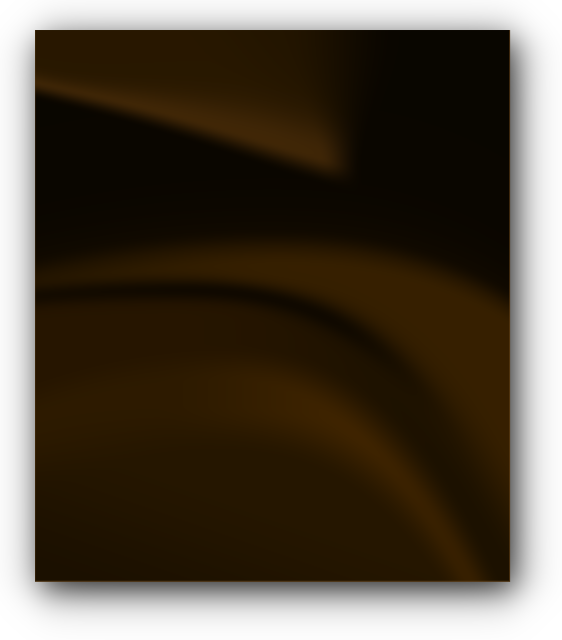
Give the GLSL for this background, as a Shadertoy shader.

```glsl
// Curve with a rounded crest, falling away differently on each side
float arch(float x, vec2 crest, float left, float right, float cubic) {
    float d = x - crest.x;
    return crest.y - d * d * (d < 0.0 ? left : right + cubic * d);
}

// Soft step: 0 below the curve, 1 above it
float above(float height, float softness) {
    return smoothstep(-softness, softness, height);
}

float bump(float d, float width) {
    return exp(-d * d / (width * width));
}

// Approximate Gaussian integral, for the blurred box edge
vec2 blurStep(vec2 d) {
    return 1.0 / (1.0 + exp(-1.702 * d / 0.0286));
}

// Silk folds, q runs from 0 to 1 across the panel
vec3 silk(vec2 q) {
    float x = q.x, y = q.y;
    float crestTop = y - arch(x, vec2(0.5, 0.607), 0.2, 0.25, 0.38);
    float crease = y - arch(x, vec2(0.3, 0.529), 0.12, 0.227, 0.875);
    float foldTop = y - arch(x, vec2(0.4, 0.398), 0.38, 0.75, 1.05);
    float foldBottom = y - arch(x, vec2(0.4, 0.275), 0.3, 0.3, 1.65);
    float steep = smoothstep(0.4, 1.0, x);

    // Dark hollow with a faint glow over the middle fold
    vec3 color = vec3(0.037, 0.022, 0.0);
    color += vec3(0.05, 0.028, 0.0) * exp(-max(crestTop, 0.0) / 0.05);

    // Upper left fold, lit along its lower rim
    float rim = y - (0.885 - 0.235 * x + 0.005 * sin(7.0 * x));
    float sideWidth = mix(0.045, 0.13, smoothstep(0.74, 1.0, y));
    float side = 1.0 - above(x - 0.645, sideWidth);
    float rimWidth = mix(0.022, 0.06, smoothstep(0.0, 0.6, x));
    vec3 upper = vec3(0.155, 0.092, 0.0);
    upper += vec3(0.095, 0.058, 0.025) * bump(rim - 0.6 * rimWidth, rimWidth);
    upper -= vec3(0.02, 0.012, 0.0) * above(x + 0.9 * y - 1.33, 0.12);
    color = mix(color, upper, side * above(rim - 0.006, 0.018 + 0.012 * x));

    // Middle fold
    vec3 middle = mix(vec3(0.165, 0.098, 0.0), vec3(0.21, 0.122, 0.0), smoothstep(0.0, 0.55, x));
    color = mix(middle, color, above(crestTop, 0.034));

    // Shaded sheet under the crease
    vec3 sheet = mix(vec3(0.148, 0.082, 0.0), vec3(0.11, 0.067, 0.0), smoothstep(0.3, 0.9, x));
    color = mix(sheet, color, above(crease - 0.008, 0.03 + 0.09 * steep));
    float depth = mix(0.5, 0.62, smoothstep(0.0, 0.4, x)) * (1.0 - smoothstep(0.6, 0.95, x));
    color *= 1.0 - depth * bump(crease, 0.02 + 0.025 * steep);

    // Lower fold, brightest where it turns down
    vec3 fold = mix(vec3(0.175, 0.102, 0.0), vec3(0.25, 0.142, 0.0), smoothstep(0.25, 0.72, x));
    color = mix(fold, color, above(foldTop + 0.015 * steep, 0.035 + 0.045 * steep));
    vec3 floorColor = mix(vec3(0.105, 0.062, 0.0), vec3(0.145, 0.086, 0.0),
                          smoothstep(0.0, 0.3, y + 0.3 * x));
    float foldSoftness = mix(0.07, 0.045, smoothstep(0.0, 0.4, x)) + 0.03 * steep;
    return mix(floorColor, color, above(foldBottom, foldSoftness));
}

void mainImage(out vec4 fragColor, in vec2 fragCoord) {
    vec2 p = fragCoord / iResolution.xy * vec2(0.879, 1.0);
    vec2 lowCorner = vec2(0.0547, 0.091), highCorner = vec2(0.798, 0.953);
    float pixel = 1.0 / iResolution.y;

    // White page with an offset drop shadow
    vec2 shadowPoint = p - vec2(0.009, -0.0145);
    vec2 cover = blurStep(shadowPoint - lowCorner) * blurStep(highCorner - shadowPoint);
    vec3 color = vec3(1.0 - 0.9 * cover.x * cover.y);

    // Panel with a thin bronze border, strongest at right and bottom
    vec2 q = (p - lowCorner) / (highCorner - lowCorner);
    vec2 fromLow = p - lowCorner, fromHigh = highCorner - p;
    float inside = min(min(fromLow.x, fromLow.y), min(fromHigh.x, fromHigh.y));
    vec3 panel = silk(q);
    float bright = 1.0 - smoothstep(0.0008, 0.0026, min(fromHigh.x, fromLow.y));
    float faint = 1.0 - smoothstep(0.0008, 0.0026, fromLow.x);
    panel = mix(panel, vec3(0.38, 0.25, 0.09), max(0.65 * bright, 0.3 * faint));
    color = mix(color, panel, smoothstep(-0.5 * pixel, 0.5 * pixel, inside));

    fragColor = vec4(color, 1.0);
}
```
